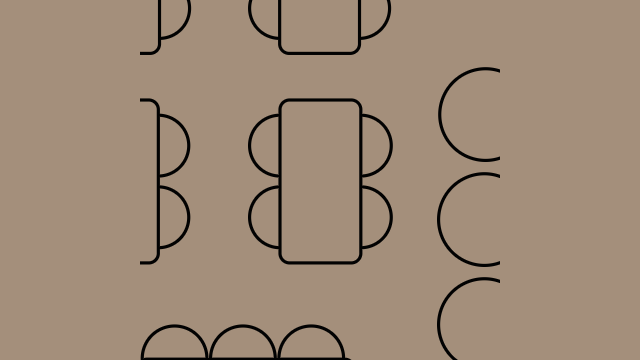
This pattern is drawn by a Shadertoy shader. Its source:

```glsl
const float UNITS = 432.0;              // drawing units per canvas height
const float WINDOW_HALF = 216.0;        // half width of the drawn square
const float LINE_HALF = 1.9;
const vec3 GROUND = vec3(0.642, 0.561, 0.482);
const vec3 INK = vec3(0.008);

const vec2 TABLE_HALF = vec2(48.5, 97.75);
const float CORNER = 11.5;
const float SEAT_RADIUS = 36.5;
const float SEAT_OFFSET = 43.0;
const vec2 TABLE_CENTER = vec2(0.5, 217.75);
const vec2 TABLE_PITCH = vec2(243.0, 250.25);
const float ROW_SHRINK = 0.012;         // upper row is slightly smaller
const vec2 ROW_DRIFT = vec2(1.0, 3.0);  // shift and pitch loss of upper row

const vec2 STOOL_FIRST = vec2(198.7, 137.5);
const float STOOL_PITCH = 126.0;
const float STOOL_RADIUS = 55.0;

const vec2 BENCH_CENTER = vec2(-89.0, 529.0);
const vec2 BENCH_HALF = vec2(130.0, 98.0);
const float BENCH_SEAT_X = -174.5;
const float BENCH_SEAT_PITCH = 82.0;
const float BENCH_SEAT_RADIUS = 38.8;

float roundedBox(vec2 p, vec2 halfSize, float radius) {
    vec2 q = abs(p) - halfSize + radius;
    return length(max(q, 0.0)) + min(max(q.x, q.y), 0.0) - radius;
}

float ring(vec2 p, float radius) {
    return abs(length(p) - radius);
}

// Rectangular table with two half-round seats on each long side
float tableSet(vec2 p) {
    float edge = abs(roundedBox(p, TABLE_HALF, CORNER));
    vec2 seat = abs(p) - vec2(TABLE_HALF.x, SEAT_OFFSET);
    return min(edge, max(ring(seat, SEAT_RADIUS), -seat.x));
}

// Two rows and two columns of tables
float tables(vec2 p) {
    float d = UNITS;
    for (int row = 0; row < 2; row++) {
        float r = float(row);
        float scale = 1.0 - ROW_SHRINK * r;
        for (int col = 0; col < 2; col++) {
            vec2 center = TABLE_CENTER - vec2(ROW_DRIFT.x, TABLE_PITCH.y) * r;
            center.x -= (TABLE_PITCH.x - ROW_DRIFT.y * r) * float(col);
            d = min(d, tableSet((p - center) / scale) * scale);
        }
    }
    return d;
}

// Column of three round stools
float stools(vec2 p) {
    float d = UNITS;
    for (int i = 0; i < 3; i++) {
        float n = float(i);
        vec2 center = STOOL_FIRST + vec2(-1.4 * min(n, 1.0), STOOL_PITCH * n);
        d = min(d, ring(p - center, STOOL_RADIUS));
    }
    return d;
}

// Long table at the lower edge with three seats along its top
float bench(vec2 p) {
    float edge = abs(roundedBox(p - BENCH_CENTER, BENCH_HALF, CORNER));
    float top = BENCH_CENTER.y - BENCH_HALF.y;
    float index = clamp(round((p.x - BENCH_SEAT_X) / BENCH_SEAT_PITCH), 0.0, 2.0);
    vec2 seat = p - vec2(BENCH_SEAT_X + BENCH_SEAT_PITCH * index, top - 1.0);
    return min(edge, max(ring(seat, BENCH_SEAT_RADIUS), p.y - top));
}

float coverage(float d, float pixel) {
    return clamp(0.5 - d / pixel, 0.0, 1.0);
}

void mainImage(out vec4 fragColor, in vec2 fragCoord) {
    float pixel = UNITS / iResolution.y;
    // x runs from the centre, y runs down from the top
    vec2 p = vec2(fragCoord.x - 0.5 * iResolution.x, iResolution.y - fragCoord.y) * pixel;

    float d = min(tables(p), min(stools(p), bench(p)));
    float ink = coverage(d - LINE_HALF, pixel);
    ink *= coverage(abs(p.x) - WINDOW_HALF, pixel);

    fragColor = vec4(mix(GROUND, INK, ink), 1.0);
}
```
